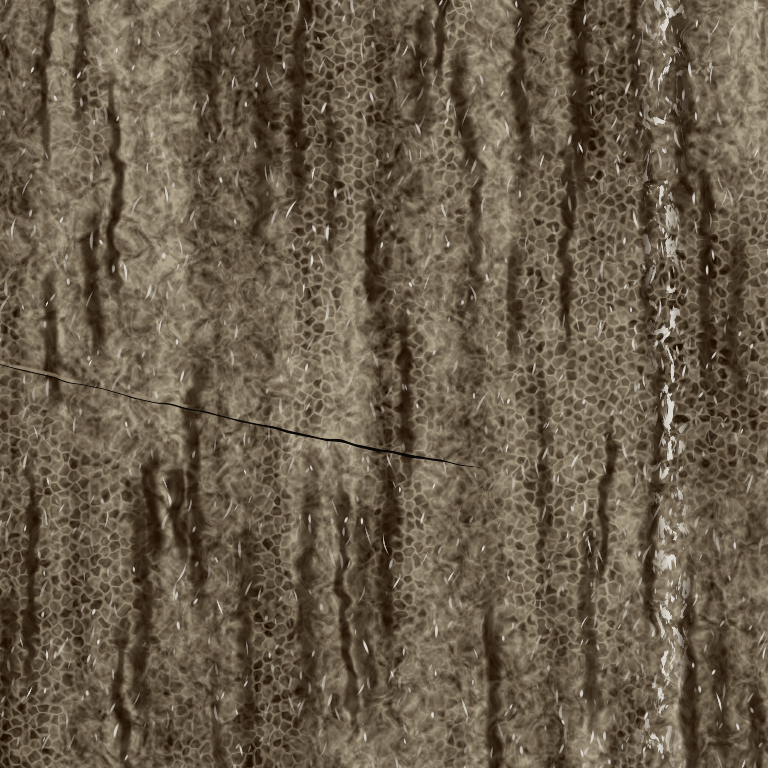
Reproduce this texture procedurally as a WebGL 2 fragment shader.

```glsl
#version 300 es
precision highp float;
// Weathered brown hide: faint honeycomb cells, dark vertical grooves, wet glints and a thin crack.
uniform vec2 u_resolution;
out vec4 fragColor;

const vec3 UMBER = vec3(0.16, 0.102, 0.045);
const vec3 SAND = vec3(0.62, 0.57, 0.48);
const vec3 SHINE = vec3(0.9, 0.89, 0.87);
const int GROOVES = 46;

float hash(vec2 p) {
    return fract(sin(dot(p, vec2(127.1, 311.7))) * 43758.5453);
}

float noise(vec2 p) {
    vec2 i = floor(p), f = fract(p);
    f = f * f * (3.0 - 2.0 * f);
    return mix(mix(hash(i), hash(i + vec2(1, 0)), f.x),
               mix(hash(i + vec2(0, 1)), hash(i + vec2(1, 1)), f.x), f.y);
}

float fbm(vec2 p) {
    float sum = 0.0, amp = 0.53;
    for (int i = 0; i < 4; i++) {
        sum += amp * noise(p);
        p = mat2(1.6, 1.2, -1.2, 1.6) * p + 7.3;
        amp *= 0.5;
    }
    return sum;
}

// Staggered cells: x is the gap to the nearest wall, y a random value per cell
vec2 honeycomb(vec2 p, float jitter) {
    float nearest = 9.0, second = 9.0, id = 0.0;
    for (int i = -1; i <= 1; i++) {
        float column = floor(p.x) + float(i);
        float shift = 0.5 * mod(column, 2.0);
        for (int j = -1; j <= 1; j++) {
            vec2 cell = vec2(column, floor(p.y - shift) + float(j));
            vec2 wobble = vec2(hash(cell), hash(cell + 31.7)) - 0.5;
            vec2 centre = cell + vec2(0.5, 0.5 + shift) + jitter * wobble;
            float d = length((p - centre) * vec2(0.866, 1.0));
            if (d < nearest) {
                second = nearest;
                nearest = d;
                id = hash(cell + 5.1);
            } else {
                second = min(second, d);
            }
        }
    }
    return vec2(second - nearest, id);
}

// Long tapered furrows spread evenly across the width
float grooves(vec2 p) {
    float depth = 0.0;
    p.x += 0.018 * (noise(p * vec2(5.0, 9.0)) - 0.5) + 0.012 * (noise(p * 60.0) - 0.5);
    for (int i = 0; i < GROOVES; i++) {
        float k = float(i);
        vec2 centre = vec2((k + hash(vec2(k, 1.0))) / float(GROOVES), hash(vec2(k, 2.0)));
        float halfLength = mix(0.08, 0.23, hash(vec2(k, 3.0)));
        float along = (p.y - centre.y) / halfLength;
        float tilt = 0.06 * (hash(vec2(k, 4.0)) - 0.6);
        float across = abs(p.x - centre.x - tilt * (p.y - centre.y));
        float taper = 1.0 - smoothstep(0.5, 1.05, abs(along));
        float width = mix(0.007, 0.013, hash(vec2(k, 5.0))) * mix(0.6, 1.0, taper);
        float strength = mix(0.65, 1.0, hash(vec2(k, 6.0)));
        depth = max(depth, strength * taper * (1.0 - smoothstep(0.35 * width, 1.3 * width, across)));
    }
    return depth;
}

// Scattered bent slivers of light; density is the share of grid cells lit
float glints(vec2 p, vec2 grid, float density, float seed) {
    float light = 0.0;
    vec2 home = floor(p * grid);
    for (int i = -1; i <= 1; i++) {
        for (int j = -1; j <= 1; j++) {
            vec2 cell = home + vec2(i, j);
            vec2 key = cell + seed;
            vec2 d = p - (cell + vec2(hash(key), hash(key + 9.2))) / grid;
            float size = mix(0.004, 0.015, pow(hash(key + 17.3), 2.0));
            d.x += d.y * (hash(key + 3.7) - 0.6) + 40.0 * d.y * d.y * (hash(key + 8.8) - 0.5);
            float r = length(d / vec2(mix(0.0013, 0.0027, hash(key + 21.0)), size));
            float lit = step(hash(key + 40.0), density) * mix(0.4, 1.0, hash(key + 50.0));
            light = max(light, lit * (1.0 - smoothstep(0.4, 1.1, r)));
        }
    }
    return light;
}

void main() {
    vec2 p = gl_FragCoord.xy / u_resolution.y;
    float pixel = 1.0 / u_resolution.y;

    // Mottled skin with lengthwise ridges
    vec2 warp = vec2(noise(p * 40.0), noise(p * 40.0 + 50.0)) - 0.5;
    float x = p.x + 0.012 * warp.x;
    float ridge = 0.65 * noise(vec2(x * 26.0, p.y * 2.2)) + 0.35 * noise(vec2(x * 52.0, p.y * 4.0) + 9.0) - 0.5;
    float mottle = fbm(p * vec2(120.0, 90.0) + 2.5 * warp) - 0.5;
    float grain = noise(p * 260.0) - 0.5;
    float tone = 0.69 + 0.8 * ridge + 1.35 * mottle + 0.25 * grain;

    // Dark honeycomb cells between pale, broken walls, in patches
    vec2 smear = vec2(noise(p * 130.0), noise(p * 130.0 + 80.0)) - 0.5;
    vec2 cell = honeycomb(p * vec2(76.0, 66.0) + 0.6 * warp + 0.45 * smear, 0.35);
    float inside = smoothstep(0.02, 0.42, cell.x + 0.5 * mottle);
    float cells = mix(0.82, 0.12 + 0.42 * cell.y, inside);
    cells += 0.75 * ridge + 0.8 * mottle + 0.25 * grain;
    float patches = smoothstep(0.4, 0.68, noise(vec2(p.x * 17.0, p.y * 3.5) + 20.0));
    tone = mix(tone, cells, mix(0.28, 0.88, patches));
    tone = mix(tone, 0.02 + 0.5 * mottle, 0.95 * grooves(p));
    vec3 colour = mix(UMBER, SAND, clamp(tone, -0.1, 1.15));

    // Wet light: sparse everywhere, crowded along one strip at the right
    float offset = p.x - 0.868 - 0.03 * (noise(vec2(p.y * 4.0, 3.0)) - 0.5);
    float strip = exp(-pow(offset / 0.02, 2.0));
    float sheen = exp(-pow((p.x - 0.84) / 0.1, 2.0));
    float light = glints(p, vec2(46.0, 32.0), 0.22 + 0.25 * sheen + 0.4 * strip, 0.0);
    light = max(light, 0.6 * glints(p, vec2(75.0, 52.0), 0.16 + 0.2 * sheen, 70.0));
    float film = fbm(p * vec2(150.0, 75.0) + 2.0 * warp);
    light = max(light, strip * smoothstep(0.55, 0.66, film));
    colour = mix(colour, SHINE, 0.92 * light);

    // Fine crack with a pale lip
    float crackY = 0.525 - 0.25 * p.x + 0.055 * p.x * p.x + 0.003 * (noise(vec2(p.x * 45.0, 8.0)) - 0.5);
    float gap = p.y - crackY;
    float reach = 1.0 - smoothstep(0.52, 0.65, p.x);
    float width = mix(0.0005, 0.0017, smoothstep(0.1, 0.55, p.x)) * mix(0.6, 1.2, noise(vec2(p.x * 70.0, 2.0))) * reach;
    float lip = (1.0 - smoothstep(0.001, 0.004, abs(gap - 0.003))) * smoothstep(0.4, 0.7, noise(p * 60.0));
    colour = mix(colour, SAND * 1.1, 0.6 * lip * reach);
    float crack = 1.0 - smoothstep(width - 0.5 * pixel, width + 0.7 * pixel, abs(gap));
    colour = mix(colour, vec3(0.04, 0.03, 0.025), crack * smoothstep(0.0, 0.15, reach));

    fragColor = vec4(colour, 1.0);
}
```
